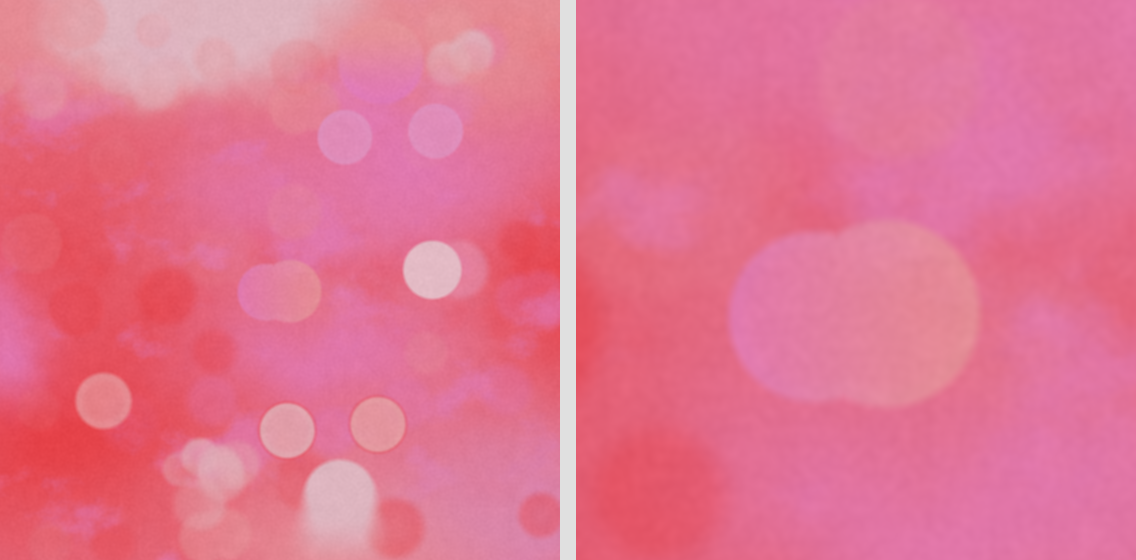
Left: the whole. Right: its middle third, enlarged.
Give the GLSL for this background, as a WebGL 2 fragment shader.

```glsl
#version 300 es
precision highp float;

uniform vec2 u_resolution;
out vec4 fragColor;

const vec3 RED = vec3(0.90, 0.24, 0.26);
const vec3 ROSE = vec3(0.89, 0.43, 0.51);
const vec3 ORCHID = vec3(0.88, 0.48, 0.73);
const vec3 BLUSH = vec3(0.90, 0.58, 0.60);
const vec3 PALE = vec3(0.87, 0.71, 0.75);
const vec3 LILAC = vec3(0.85, 0.52, 0.68);

vec2 hash2(vec2 p) {
  vec3 q = fract(p.xyx * vec3(0.1031, 0.1030, 0.0973));
  q += dot(q, q.yzx + 33.33);
  return fract((q.xx + q.yz) * q.zy);
}

float gradientDot(vec2 cell, vec2 corner, vec2 f) {
  return dot(hash2(cell + corner) * 2.0 - 1.0, f - corner);
}

float gradientNoise(vec2 p) {
  vec2 cell = floor(p), f = fract(p);
  vec2 w = f * f * f * (f * (f * 6.0 - 15.0) + 10.0);
  float low = mix(gradientDot(cell, vec2(0, 0), f), gradientDot(cell, vec2(1, 0), f), w.x);
  float high = mix(gradientDot(cell, vec2(0, 1), f), gradientDot(cell, vec2(1, 1), f), w.x);
  return mix(low, high, w.y);
}

float fbm(vec2 p) {
  float sum = 0.0, amplitude = 0.6;
  for (int i = 0; i < 5; i++) {
    sum += amplitude * gradientNoise(p);
    p = mat2(1.6, 1.2, -1.2, 1.6) * p + 7.3;
    amplitude *= 0.5;
  }
  return sum;
}

float glow(vec2 p, vec2 center, vec2 size) {
  vec2 d = (p - center) / size;
  return exp(-dot(d, d));
}

float circle(vec2 p, vec2 center, float radius) {
  return length(p - center) - radius;
}

// Flat fill with a faintly brighter rim
float lens(float d, float blur) {
  float rim = exp(-pow(d / (blur * 1.5) + 1.0, 2.0));
  return smoothstep(blur, -blur, d) * (0.87 + 0.13 * rim);
}

vec3 backdrop(vec2 p) {
  vec2 q = p + 0.14 * vec2(fbm(p * 4.0 + 11.0), fbm(p * 4.0 + 37.0));
  vec3 color = ROSE;
  // Broad red areas
  color = mix(color, RED, 0.95 * glow(q, vec2(0.10, 0.24), vec2(0.30, 0.23)));
  color = mix(color, RED, 0.50 * glow(q, vec2(0.08, 0.60), vec2(0.26, 0.20)));
  color = mix(color, RED, 0.85 * glow(q, vec2(1.02, 0.47), vec2(0.15, 0.17)));
  color = mix(color, RED, 0.40 * smoothstep(0.05, 0.35, fbm(p * 5.0 + 51.0)));
  // Orchid veils
  color = mix(color, ORCHID, 0.80 * glow(q, vec2(0.74, 0.70), vec2(0.22, 0.14)));
  color = mix(color, ORCHID, 0.70 * glow(q, vec2(0.57, 0.36), vec2(0.20, 0.09)));
  color = mix(color, ORCHID, 0.50 * glow(q, vec2(0.45, 0.63), vec2(0.13, 0.10)));
  color = mix(color, ORCHID, 0.85 * glow(q, vec2(0.0, 0.40), vec2(0.09, 0.12)));
  color = mix(color, ORCHID, 0.60 * smoothstep(0.04, 0.32, fbm(p * vec2(6.0, 8.0) + 3.0)));
  // Light from the top and the lower right
  color = mix(color, BLUSH, 0.75 * smoothstep(0.74, 0.96, q.y));
  float cloud = glow(q, vec2(0.36, 1.0), vec2(0.25, 0.16));
  color = mix(color, PALE, smoothstep(0.15, 0.65, cloud));
  color = mix(color, LILAC, 0.95 * glow(q, vec2(0.94, 0.08), vec2(0.30, 0.16)));
  return mix(color, BLUSH, 0.75 * glow(q, vec2(0.61, 0.03), vec2(0.22, 0.12)));
}

// Faint discs, one per jittered cell, some doubled sideways
vec3 scatterDiscs(vec3 color, vec2 p, float count, float pixel) {
  for (float i = 0.0; i < count * count; i++) {
    vec2 cell = vec2(mod(i, count), floor(i / count));
    vec2 kind = hash2(cell + 19.0), shape = hash2(cell + 73.0);
    vec2 center = (cell + 0.15 + 0.7 * hash2(cell + 5.0)) / count;
    float radius = mix(0.036, 0.054, shape.x);
    float d = circle(p, center, radius);
    if (kind.y > 0.75) d = min(d, circle(p, center + vec2(radius * 0.8, 0.006), radius));
    vec3 tint = kind.y < 0.3 ? RED : mix(BLUSH, ORCHID, step(0.6, shape.y));
    color = mix(color, tint, lens(d, mix(0.003, 0.012, shape.y) + pixel) * 0.5 * kind.x);
  }
  return color;
}

// Overlapping bright discs heaped around one place
vec3 clusterDiscs(vec3 color, vec2 p, vec2 middle, vec2 spread, float count, float pixel) {
  for (float i = 0.0; i < count; i++) {
    vec2 seed = vec2(i * 7.0, count * 13.0), shape = hash2(seed + 31.0);
    vec2 center = middle + spread * (hash2(seed) * 2.0 - 1.0);
    float d = circle(p, center, mix(0.028, 0.05, shape.x));
    float side = smoothstep(-0.06, 0.04, dot(p - center, normalize(shape - 0.5)));
    float strength = mix(0.3, 0.8, shape.y) * mix(0.4, 1.0, side);
    color = mix(color, mix(BLUSH, PALE, shape.y), strength * lens(d, 0.003 + 0.006 * shape.x + pixel));
  }
  return color;
}

void main() {
  float side = min(u_resolution.x, u_resolution.y), pixel = 1.0 / side;
  vec2 p = gl_FragCoord.xy / side;
  vec3 color = scatterDiscs(backdrop(p), p, 6.0, pixel);
  color = clusterDiscs(color, p, vec2(0.18, 0.87), vec2(0.19, 0.12), 9.0, pixel);
  color = clusterDiscs(color, p, vec2(0.38, 0.13), vec2(0.07, 0.06), 6.0, pixel);
  color = clusterDiscs(color, p, vec2(0.88, 0.93), vec2(0.10, 0.06), 5.0, pixel);
  // Large orchid drop, central double disc and lone disc
  float drop = lens(circle(p, vec2(0.68, 0.89), 0.077), 0.004 + pixel);
  color = mix(color, mix(ORCHID, BLUSH, smoothstep(0.83, 0.95, p.y)), 0.85 * drop);
  float twin = min(circle(p, vec2(0.475, 0.478), 0.051), circle(p, vec2(0.518, 0.48), 0.056));
  color = mix(color, mix(ORCHID, BLUSH, smoothstep(0.40, 0.57, p.x)), 0.8 * lens(twin, 0.004));
  color = mix(color, BLUSH, 0.85 * lens(circle(p, vec2(0.185, 0.284), 0.05), 0.005));
  // Two level pairs of clear discs
  for (float i = 0.0; i < 4.0; i++) {
    float row = floor(i / 2.0), column = mod(i, 2.0);
    vec2 center = vec2(0.616, 0.755) + column * vec2(0.162, 0.011) - row * vec2(0.103, 0.524);
    vec3 tint = mix(mix(ORCHID, PALE, 0.35), mix(BLUSH, PALE, 0.6 - 0.4 * column), row);
    float d = circle(p, center, 0.049);
    color = mix(color, RED, 0.3 * row * smoothstep(0.008, 0.0, abs(d)));
    color = mix(color, tint, 0.95 * lens(d, 0.002 + pixel));
  }
  // Brightest disc with its halo, then a dome that melts downward
  color = mix(color, mix(ORCHID, BLUSH, 0.6), 0.7 * lens(circle(p, vec2(0.82, 0.519), 0.052), 0.01));
  color = mix(color, PALE + 0.02, smoothstep(0.004, -0.004, circle(p, vec2(0.772, 0.518), 0.052)));
  float melt = mix(0.035, 0.004, smoothstep(0.02, 0.15, p.y)) + pixel;
  float dome = circle(vec2(p.x, max(p.y, 0.115)), vec2(0.607, 0.115), 0.064);
  color = mix(color, PALE, smoothstep(melt, -melt, dome) * smoothstep(-0.03, 0.08, p.y));
  // Fine mottling
  color += 0.03 * fbm(p * 40.0) + 0.02 * gradientNoise(p * 150.0);
  fragColor = vec4(clamp(color, 0.0, 1.0), 1.0);
}
```
